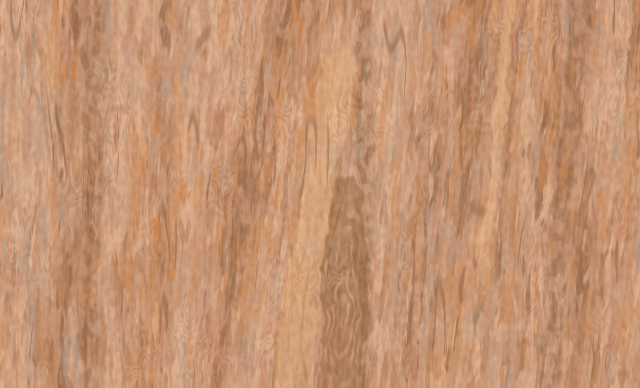
Give the GLSL for this texture, as a WebGL 2 fragment shader.

```glsl
#version 300 es
precision highp float;

uniform vec2 u_resolution;
out vec4 fragColor;

vec2 gradientAt(vec2 cell) {
    vec3 h = fract(cell.xyx * vec3(0.1031, 0.1030, 0.0973));
    h += dot(h, h.yzx + 33.33);
    float angle = 6.2832 * fract((h.x + h.y) * h.z);
    return vec2(cos(angle), sin(angle));
}

float gradientNoise(vec2 p) {
    vec2 i = floor(p), f = p - i;
    vec2 u = f * f * f * (f * (f * 6.0 - 15.0) + 10.0);
    float a = dot(gradientAt(i), f);
    float b = dot(gradientAt(i + vec2(1, 0)), f - vec2(1, 0));
    float c = dot(gradientAt(i + vec2(0, 1)), f - vec2(0, 1));
    float d = dot(gradientAt(i + vec2(1, 1)), f - vec2(1, 1));
    return mix(mix(a, b, u.x), mix(c, d, u.x), u.y);
}

float fbm(vec2 p) {
    float sum = 0.0, amp = 0.8;
    for (int i = 0; i < 3; i++) {
        sum += amp * gradientNoise(p);
        p = p * 2.03 + 17.3;
        amp *= 0.5;
    }
    return sum;
}

// Soft-sided band around x = 0
float band(float x, float halfWidth, float soft) {
    return 1.0 - smoothstep(halfWidth - soft, halfWidth + soft, abs(x));
}

void main() {
    vec2 p = gl_FragCoord.xy / u_resolution.y;
    float px = 1.0 / u_resolution.y;

    // Fibres lean to the right and wander
    vec2 q = p;
    q.x -= 0.09 * (p.y - 0.5) * smoothstep(0.15, 0.7, p.x);
    q.x += 0.02 * gradientNoise(p * vec2(4.0, 2.2)) + 0.006 * gradientNoise(p * vec2(17.0, 9.0));
    float ragged = 0.022 * fbm(p * vec2(18.0, 14.0));

    // Long columns of light and shade, and of warm and grey
    float tone = 1.1 * fbm(q * vec2(9.0, 0.7)) + 0.35 * gradientNoise(q * vec2(5.0, 2.5) + 5.0);
    float warmth = fbm(q * vec2(7.0, 1.3) + 71.0);
    vec3 color = mix(vec3(0.70, 0.50, 0.37), vec3(0.85, 0.66, 0.52), smoothstep(-0.5, 0.4, tone));
    color += warmth * vec3(0.03, -0.02, -0.07);

    // Paint colours, with the noise level above which each one shows
    vec4 paints[8] = vec4[8](
        vec4(0.85, 0.67, 0.54, 0.14), vec4(0.71, 0.51, 0.37, 0.18),
        vec4(0.80, 0.57, 0.40, 0.19), vec4(0.78, 0.62, 0.51, 0.22),
        vec4(0.62, 0.44, 0.32, 0.40), vec4(0.78, 0.58, 0.46, 0.18),
        vec4(0.79, 0.52, 0.32, 0.42), vec4(0.70, 0.60, 0.53, 0.42));

    // Overlapping upright daubs, from broad to narrow, gathered in the columns
    for (int i = 0; i < 24; i++) {
        float k = float(i);
        vec4 paint = paints[i % 8];
        float across = 8.0 + 1.5 * k;
        float along = across * mix(0.04, 0.28, fract(k * 0.618));
        vec2 curl = vec2(gradientNoise(p * vec2(24.0, 11.0) + k * 7.1),
                         gradientNoise(p * vec2(20.0, 13.0) - k * 5.3));
        float n = fbm((q + curl * vec2(0.012, 0.035)) * vec2(across, along) + k * 13.7);
        n += tone * (paint.g - 0.57) * 5.0 + warmth * (paint.r - paint.b - 0.33) * 2.0;
        float w = 0.008 + 0.8 * across * px;
        color = mix(color, paint.rgb, 0.72 * smoothstep(-w, w, n - paint.w));
    }

    // Pale strips
    float pale = band(q.x - 0.82 - 0.05 * (p.y - 0.5) + ragged, 0.042, 0.006)
               * smoothstep(0.92, 0.84, p.y + 3.0 * ragged);
    pale += band(q.x - 1.265 + ragged, 0.014, 0.004) * smoothstep(0.15, 0.4, p.y);
    color = mix(color, vec3(0.87, 0.68, 0.51), 0.6 * clamp(pale, 0.0, 1.0));

    // Dark mottled seams
    float seam = band(q.x - 0.235 + ragged, 0.03, 0.025) * 0.7
               + band(p.x - 0.935 + ragged, 0.02, 0.014) * 0.8
               + band(q.x - 1.455 + ragged, 0.024, 0.015) * 0.7;
    float mottle = smoothstep(-0.15, 0.2, fbm(p * vec2(42.0, 24.0)));
    color = mix(color, vec3(0.58, 0.41, 0.29), seam * (0.3 + 0.5 * mottle));

    // Arched knot with faint broken rings
    vec2 k = (p - vec2(0.89, 0.2)) / vec2(0.062, 0.36);
    k.x += 0.12 * (0.3 - k.y) + ragged * 10.0;
    float arch = length(k) + 0.25 * fbm(p * vec2(20.0, 9.0));
    float knot = 1.0 - smoothstep(0.92, 1.0, arch);
    float rings = smoothstep(-0.4, 0.8, sin(arch * 26.0)) * smoothstep(-0.3, 0.3, fbm(p * vec2(26.0, 14.0) + 3.0));
    color = mix(color, mix(vec3(0.61, 0.43, 0.29), vec3(0.75, 0.56, 0.40), rings), knot * 0.62);

    // Whorled contours and fine upright grain
    float whorl = sin(50.0 * fbm(q * vec2(13.0, 5.0) + 41.0));
    float patchy = smoothstep(0.0, 0.3, gradientNoise(p * vec2(9.0, 5.0) + 9.0));
    color += 0.024 * whorl * patchy;
    color += 0.05 * gradientNoise(q * vec2(95.0, 5.0)) + 0.05 * gradientNoise(p * vec2(85.0, 48.0));

    // Thin dark cracks in short runs
    float crack = abs(gradientNoise(q * vec2(24.0, 2.2) + 63.0));
    float run = smoothstep(0.16, 0.34, gradientNoise(p * vec2(11.0, 4.0) + 27.0));
    color = mix(color, vec3(0.52, 0.37, 0.27), 0.45 * run * (1.0 - smoothstep(0.01, 0.03 + 12.0 * px, crack)));

    fragColor = vec4(clamp(color, 0.0, 1.0), 1.0);
}
```
